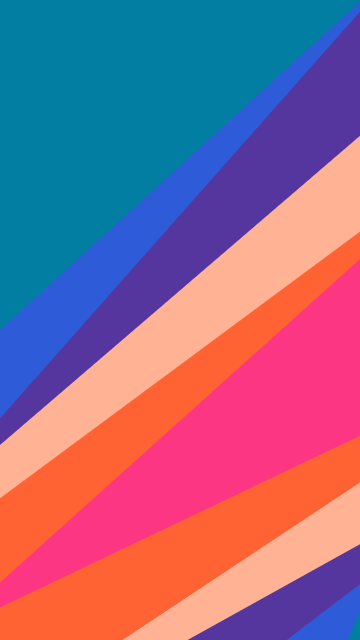
A Shadertoy shader for this background:

```glsl
// Flat diagonal colour bands fanning across a tall canvas.
// Each band fills everything below a straight edge, given by its heights at
// the left and right sides; bands are layered from top to bottom.

#define TEAL   vec3(0.005, 0.495, 0.630)
#define BLUE   vec3(0.180, 0.360, 0.850)
#define PURPLE vec3(0.330, 0.212, 0.620)
#define PEACH  vec3(1.000, 0.700, 0.580)
#define ORANGE vec3(1.000, 0.384, 0.200)
#define PINK   vec3(0.990, 0.212, 0.510)
#define EDGE_SOFTNESS 0.5   // half width of the antialiased rim, in pixels

// Coverage of the area below the line from (0, ends.x) to (1, ends.y).
float below(vec2 uv, vec2 ends) {
    float height = mix(ends.x, ends.y, uv.x) - uv.y;
    vec2 slope = vec2(ends.y - ends.x, -1.0) / iResolution.xy;
    float dist = height / length(slope);
    return clamp(0.5 + 0.5 * dist / EDGE_SOFTNESS, 0.0, 1.0);
}

void mainImage(out vec4 fragColor, in vec2 fragCoord) {
    vec2 uv = fragCoord / iResolution.xy;
    vec3 color = TEAL;

    // Upper fan
    color = mix(color, BLUE,   below(uv, vec2(0.4844, 0.9974)));
    color = mix(color, PURPLE, below(uv, vec2(0.3464, 0.9818)));
    color = mix(color, PEACH,  below(uv, vec2(0.3047, 0.7878)));
    color = mix(color, ORANGE, below(uv, vec2(0.2214, 0.6380)));

    // Central wedge
    color = mix(color, PINK,   below(uv, vec2(0.0898, 0.5951)));

    // Lower fan, the same colours in reverse
    color = mix(color, ORANGE, below(uv, vec2(0.0508, 0.3190)));
    color = mix(color, PEACH,  below(uv, vec2(-0.1270, 0.2461)));
    color = mix(color, PURPLE, below(uv, vec2(-0.1628, 0.1497)));
    color = mix(color, BLUE,   below(uv, vec2(-0.3411, 0.0872)));
    color = mix(color, TEAL,   below(uv, vec2(-1.2670, 0.0456)));

    fragColor = vec4(color, 1.0);
}
```
